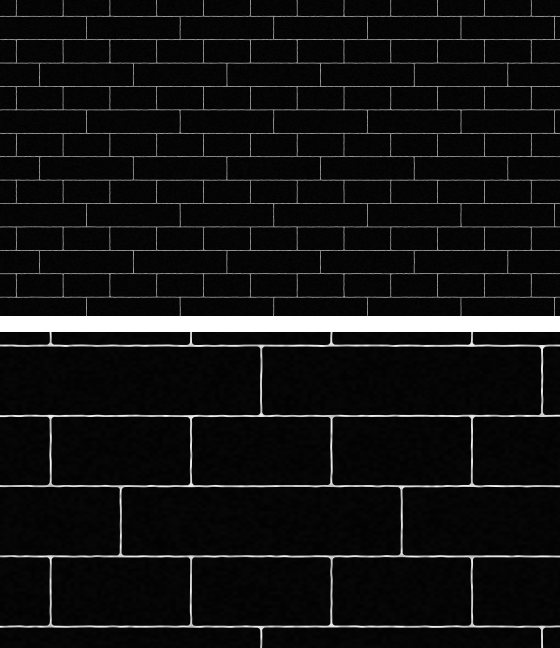
Top: the whole. Bottom: its middle third, enlarged.
Reproduce this pattern procedurally as a Shadertoy shader.

```glsl
// Near-black brick wall with hairline pale joints: courses of short bricks
// alternate with courses of double-length bricks staggered over four rows.
// A rounded-box distance gives the joints; value noise adds grain and wear.

const float ROWS = 13.5;                    // courses per canvas height
const vec2 ORIGIN = vec2(0.695, 0.805);     // lower left brick corner, in courses
const float JOINT_WIDTH = 0.027;            // in courses
const float CORNER_RADIUS = 0.06;
const vec3 BRICK_COLOR = vec3(0.018);
const vec3 JOINT_COLOR = vec3(0.86);

float hash(vec2 p) {
    vec3 q = fract(vec3(p.xyx) * 0.1031);
    q += dot(q, q.yzx + 33.33);
    return fract((q.x + q.y) * q.z);
}

float valueNoise(vec2 p) {
    vec2 cell = floor(p);
    vec2 f = fract(p);
    f = f * f * (3.0 - 2.0 * f);
    float low = mix(hash(cell), hash(cell + vec2(1.0, 0.0)), f.x);
    float high = mix(hash(cell + vec2(0.0, 1.0)), hash(cell + 1.0), f.x);
    return mix(low, high, f.y);
}

// Signed distance to a box with rounded corners
float roundedBox(vec2 p, vec2 halfSize, float radius) {
    vec2 q = abs(p) - halfSize + radius;
    return length(max(q, 0.0)) + min(max(q.x, q.y), 0.0) - radius;
}

// Distance from a point inside a brick to its outline, zero beyond the corners
float jointDistance(vec2 p, float radius) {
    float row = floor(p.y);
    float brickLength = mod(row, 2.0) < 0.5 ? 2.0 : 4.0;
    float x = mod(p.x - mod(row, 4.0), brickLength);
    vec2 halfSize = 0.5 * vec2(brickLength, 1.0);
    vec2 local = vec2(x, fract(p.y)) - halfSize;
    return max(-roundedBox(local, halfSize, radius), 0.0);
}

// Share of a pixel covered by a line at the given distance
float lineCoverage(float dist, float width, float pixel) {
    vec2 edges = vec2(0.5, -0.5) * width - dist;
    vec2 fill = clamp(edges / pixel + 0.5, 0.0, 1.0);
    return fill.x - fill.y;
}

void mainImage(out vec4 fragColor, in vec2 fragCoord) {
    float pixel = ROWS / iResolution.y;
    vec2 p = fragCoord * pixel - ORIGIN;

    // Slightly uneven joints
    vec2 wobble = vec2(valueNoise(p * 9.0 + 80.0), valueNoise(p * 9.0 + 170.0)) - 0.5;
    float dist = jointDistance(p + 0.008 * wobble, CORNER_RADIUS);
    float joint = lineCoverage(dist, JOINT_WIDTH, pixel);
    float wear = mix(0.82, 1.12, valueNoise(p * 14.0 + 40.0));

    // Fine grain on the brick faces
    float grain = valueNoise(p * vec2(16.0, 21.0) + 300.0) - 0.5;
    vec3 face = BRICK_COLOR + 0.022 * grain;

    fragColor = vec4(mix(face, JOINT_COLOR * wear, joint), 1.0);
}
```
